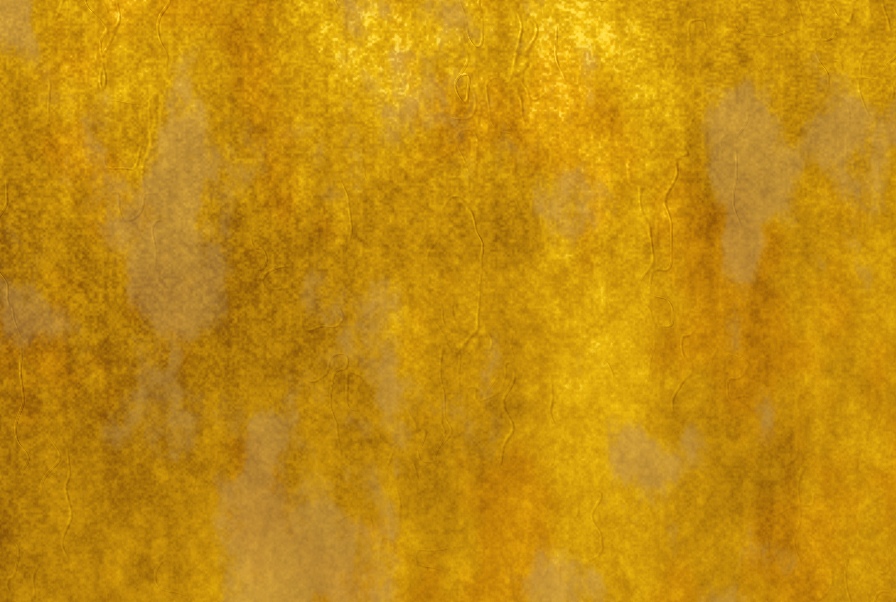
This texture is drawn by a Shadertoy shader. Its source:

```glsl
// Weathered golden plaster wall: soft light, worn grey patches, fine cracks and grain.

const vec3 UMBER = vec3(0.53, 0.33, 0.03);
const vec3 OCHRE = vec3(0.78, 0.56, 0.035);
const vec3 GOLD  = vec3(0.99, 0.80, 0.06);
const vec3 GLINT = vec3(1.00, 0.91, 0.42);
const vec3 WORN  = vec3(0.73, 0.56, 0.29);

float hash(vec2 p) {
    return fract(sin(dot(p, vec2(127.1, 311.7))) * 43758.5453);
}

float noise(vec2 p) {
    vec2 i = floor(p), f = fract(p);
    f = f * f * (3.0 - 2.0 * f);
    return mix(mix(hash(i), hash(i + vec2(1, 0)), f.x),
               mix(hash(i + vec2(0, 1)), hash(i + vec2(1, 1)), f.x), f.y);
}

// Fractal noise, roughly 0..1 around 0.5
float fbm(vec2 p, float gain) {
    float sum = 0.0, total = 0.0, amp = 1.0;
    for (int i = 0; i < 6; i++) {
        sum += amp * noise(p);
        total += amp;
        amp *= gain;
        p = mat2(1.98, 0.28, -0.28, 1.98) * p + 17.3;
    }
    return sum / total;
}

// Soft elliptical pool of light or shade
float pool(vec2 p, vec2 centre, vec2 radius) {
    vec2 d = (p - centre) / radius;
    return exp(-dot(d, d));
}

// Broad lighting over the wall, u in 0..1
float wallLight(vec2 u) {
    float lit = 0.22 * pool(u, vec2(0.58, 1.00), vec2(0.30, 0.32))
              + 0.12 * pool(u, vec2(0.20, 1.02), vec2(0.28, 0.28))
              + 0.15 * pool(u, vec2(0.70, 0.42), vec2(0.08, 0.34))
              + 0.12 * pool(u, vec2(0.43, 0.47), vec2(0.08, 0.12))
              + 0.10 * pool(u, vec2(0.98, 0.20), vec2(0.08, 0.30));
    float shade = 0.17 * pool(u, vec2(0.32, 0.38), vec2(0.13, 0.24))
                + 0.13 * pool(u, vec2(0.10, 0.45), vec2(0.18, 0.28))
                + 0.17 * pool(u, vec2(0.00, 0.40), vec2(0.04, 0.35))
                + 0.08 * pool(u, vec2(0.85, 0.28), vec2(0.08, 0.22));
    return lit - shade;
}

// Thin wandering lines, mostly upright, broken up by a mask
float cracks(vec2 p, vec2 scale, float width) {
    vec2 warp = 0.9 * vec2(noise(p * 21.0), noise(p * 21.0 + 40.0));
    float line = abs(noise(p * scale + warp) - 0.5);
    float mask = smoothstep(0.54, 0.72, fbm(p * vec2(9.0, 5.0) + scale, 0.55));
    return mask * (1.0 - smoothstep(0.0, width, line));
}

// Worn areas where the pigment has faded to grey
float wornPatches(vec2 p, vec2 u) {
    float field = fbm(p * vec2(6.5, 4.0) + 61.0, 0.62);
    float bias = 0.07 * pool(u, vec2(0.53, 0.45), vec2(0.14, 0.30))
               + 0.08 * pool(u, vec2(0.93, 0.72), vec2(0.09, 0.20))
               + 0.05 * pool(u, vec2(0.20, 0.78), vec2(0.16, 0.20))
               + 0.22 * pool(u, vec2(0.825 + 0.08 * (u.y - 0.55), 0.56), vec2(0.028, 0.15));
    return smoothstep(0.57, 0.71, field + bias);
}

void mainImage(out vec4 fragColor, in vec2 fragCoord) {
    vec2 u = fragCoord / iResolution.xy;
    vec2 p = fragCoord / iResolution.y;

    // Blotches and vertical brushing
    float blotch = fbm(p * vec2(5.0, 3.2) + 8.0, 0.62) - 0.5;
    float mottle = fbm(p * vec2(26.0, 19.0) + 31.0, 0.75) - 0.5;
    float streak = fbm(p * vec2(34.0, 3.5) + 77.0, 0.6) - 0.5;

    // Grain is rougher toward the top and the left
    float rough = mix(0.65, 1.15, smoothstep(0.2, 0.9, u.y + 0.5 * (0.6 - u.x)));
    float grain = 0.6 * (noise(p * 245.0) - 0.5) + 0.5 * (noise(p * 120.0 + 5.0) - 0.5);

    float tone = 0.45 + wallLight(u) + 0.55 * blotch + 0.55 * mottle
               + 0.28 * streak + 0.42 * rough * grain;

    // Cracks are dark on one side and catch light on the other
    vec2 lightStep = vec2(0.0035, -0.0025);
    vec2 longScale = vec2(26.0, 4.5), shortScale = vec2(34.0, 22.0);
    float dark = cracks(p, longScale, 0.035) + 0.6 * cracks(p, shortScale, 0.05);
    float lit = cracks(p + lightStep, longScale, 0.035)
              + 0.6 * cracks(p + lightStep, shortScale, 0.05);
    tone += 0.20 * rough * (lit - dark) - 0.05 * dark;

    // Pigment ramp
    vec3 color = mix(UMBER, OCHRE, smoothstep(-0.12, 0.55, tone) * 0.5 + clamp(tone, 0.0, 0.5));
    color = mix(color, GOLD, clamp(2.0 * tone - 1.0, 0.0, 1.0));

    // Warmer, redder stains
    float stain = smoothstep(0.48, 0.68, fbm(p * vec2(7.0, 5.0) + 93.0, 0.6));
    color *= mix(vec3(1.0), vec3(1.01, 0.95, 0.8), stain);

    // Faded patches keep some of the grain
    float worn = wornPatches(p, u);
    color = mix(color, WORN * (0.88 + 0.28 * tone), 0.62 * worn);

    // Bright flecks on the lit upper wall
    float fleck = smoothstep(0.80, 1.08, tone + 0.25 * (noise(p * 170.0 + 11.0) - 0.5));
    color = mix(color, GLINT, 0.6 * fleck);

    fragColor = vec4(clamp(color, 0.0, 1.0), 1.0);
}
```
